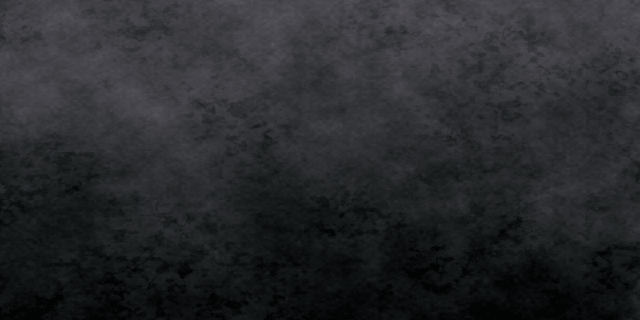
This texture is drawn by a Shadertoy shader. Its source:

```glsl
// Dark weathered plaster: a soft vertical fade from violet grey to near black,
// clouded by warped fractal noise, then roughened with fine clustered pits,
// short broken cracks, pale scuffs and crisp grain.

#define SHADOW vec3(0.030, 0.038, 0.040)
#define LIGHT vec3(0.335, 0.321, 0.353)
#define COOL_SHIFT vec3(-0.007, 0.003, -0.003)
#define BOTTOM_TONE 0.10
#define TOP_TONE 0.90
#define CLOUD_SCALE 2.8
#define CLOUD_DEPTH 0.62
#define MOTTLE_DEPTH 0.34
#define PIT_DEPTH 0.17
#define CRACK_DEPTH 0.13
#define GRAIN_DEPTH 0.19

float hash(vec2 p) {
    return fract(sin(dot(p, vec2(127.1, 311.7))) * 43758.545);
}

// Smooth value noise, 0 to 1
float noise(vec2 p) {
    vec2 cell = floor(p);
    vec2 f = fract(p);
    f = f * f * (3.0 - 2.0 * f);
    float low = mix(hash(cell), hash(cell + vec2(1.0, 0.0)), f.x);
    float high = mix(hash(cell + vec2(0.0, 1.0)), hash(cell + 1.0), f.x);
    return mix(low, high, f.y);
}

// Fractal noise, each octave turned to hide the lattice
float fbm(vec2 p, int octaves) {
    const mat2 turn = mat2(0.8, 0.6, -0.6, 0.8);
    float sum = 0.0, total = 0.0, weight = 0.5;
    for (int i = 0; i < octaves; i++) {
        sum += weight * noise(p);
        total += weight;
        weight *= 0.56;
        p = turn * p * 2.03 + 17.3;
    }
    return sum / total;
}

// Large drifting patches, a little wider than tall
float clouds(vec2 p) {
    vec2 q = p * vec2(0.8, 1.15) * CLOUD_SCALE;
    vec2 warp = vec2(fbm(q + 3.1, 3), fbm(q + 41.7, 3)) - 0.5;
    return fbm(q + 1.3 * warp + 27.0, 5) - 0.5;
}

// Ragged dark specks
float pits(vec2 p) {
    return smoothstep(0.47, 0.70, fbm(p * vec2(42.0, 58.0) + 5.0, 3));
}

// Thin lines along the mid level of a warped noise, broken into short pieces
float cracks(vec2 p) {
    vec2 q = p + 0.03 * vec2(noise(p * 30.0), noise(p * 30.0 + 60.0));
    float line = abs(fbm(q * vec2(9.0, 14.0) + 23.0, 3) - 0.5);
    float pieces = smoothstep(0.50, 0.70, noise(p * 19.0 + 90.0));
    return (1.0 - smoothstep(0.004, 0.026, line)) * pieces;
}

void mainImage(out vec4 fragColor, in vec2 fragCoord) {
    vec2 p = fragCoord / iResolution.y;

    // Broad light and cloudy stains
    float tone = mix(BOTTOM_TONE, TOP_TONE, p.y);
    tone += CLOUD_DEPTH * clouds(p);
    tone += MOTTLE_DEPTH * (fbm(p * vec2(12.0, 17.0) + 31.0, 5) - 0.5);

    // Wear gathers in loose clusters
    float worn = smoothstep(0.38, 0.66, fbm(p * vec2(4.5, 6.5) + 70.0, 5));
    tone -= PIT_DEPTH * pits(p) * mix(0.2, 1.0, worn);
    tone -= CRACK_DEPTH * cracks(p) * mix(0.25, 1.0, worn);

    // Pale scuffs and fine grain
    float scuff = smoothstep(0.78, 0.95, noise(p * vec2(75.0, 95.0) + 12.0));
    tone += 0.07 * scuff * (1.0 - 0.6 * worn);
    tone += GRAIN_DEPTH * (fbm(p * vec2(80.0, 108.0), 2) - 0.5);

    // Middle tones lean cool, light ones violet
    tone = clamp(tone, -0.08, 1.08);
    vec3 color = mix(SHADOW, LIGHT, tone);
    color += COOL_SHIFT * 4.0 * tone * (1.0 - tone);
    fragColor = vec4(max(color, 0.0), 1.0);
}
```
